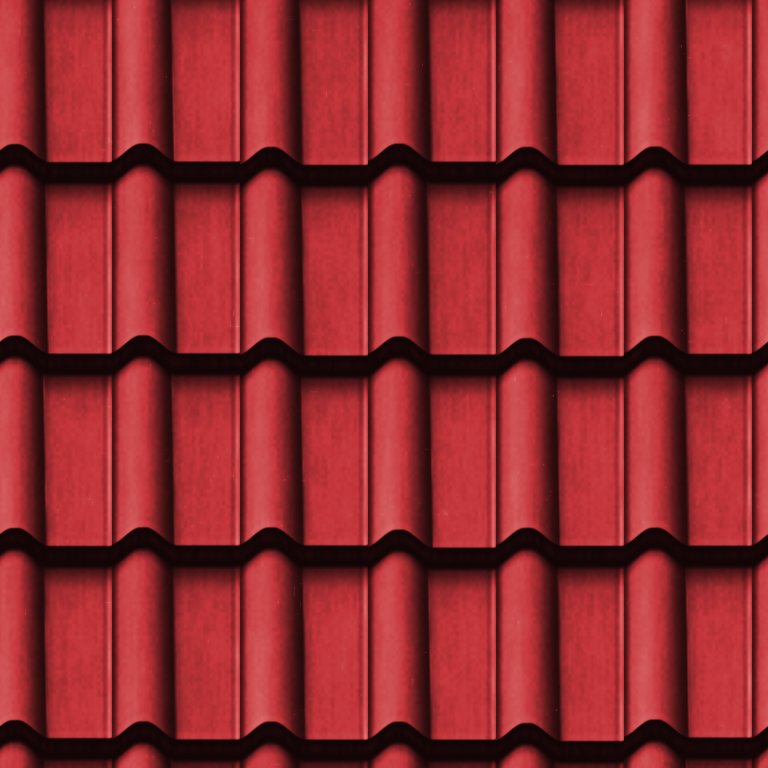
A WebGL 1 fragment shader for this texture:

```glsl
precision highp float;
uniform vec2 u_resolution;

float hash(vec2 p) {
  vec3 q = fract(vec3(p.xyx) * vec3(0.1031, 0.1030, 0.0973));
  q += dot(q, q.yzx + 33.33);
  return fract((q.x + q.y) * q.z);
}

// Value noise that wraps after "cells" lattice steps
float noise(vec2 uv, vec2 cells) {
  vec2 p = uv * cells;
  vec2 i = floor(p);
  vec2 f = fract(p);
  f *= f * (3.0 - 2.0 * f);
  vec2 a = mod(i, cells);
  vec2 b = mod(i + 1.0, cells);
  return mix(mix(hash(a), hash(vec2(b.x, a.y)), f.x),
             mix(hash(vec2(a.x, b.y)), hash(b), f.x), f.y);
}

float band(float x, float center, float width) {
  return 1.0 - smoothstep(0.0, width, abs(x - center));
}

// Dark to red below 1, red to pale pink above
vec3 glaze(float light) {
  vec3 red = vec3(0.765, 0.205, 0.225);
  vec3 pink = vec3(0.88, 0.48, 0.48);
  vec3 lit = mix(red, pink, clamp(light - 1.0, 0.0, 1.0));
  return mix(vec3(0.055, 0.015, 0.018), lit, clamp(light, 0.0, 1.0));
}

void main() {
  vec2 uv = gl_FragCoord.xy / u_resolution;
  float mottle = noise(uv, vec2(36.0, 32.0));
  float grain = noise(uv, vec2(240.0, 200.0));
  float fiber = noise(uv, vec2(210.0, 28.0));

  // Six columns; x is zero on the crown of each roll
  float u = uv.x * 6.0 - 0.117;
  float column = floor(u + 0.24);
  float x = u - column;
  float col = mod(column, 6.0);

  // Four courses; the lower lip arches over each roll
  float arch = 0.094 * (1.0 - smoothstep(0.02, 0.27, abs(fract(u + 0.5) - 0.5)));
  float v = uv.y * 4.0 - 0.143 - arch;
  float lipId = mod(floor(v + 0.4), 4.0);
  v += 0.02 * (hash(vec2(col, lipId) + 7.0) - 0.5);
  float h = fract(v);
  float depth = 1.0 - h;
  vec2 tile = vec2(col, mod(floor(v), 4.0));
  float age = hash(tile + 19.0);
  float wear = hash(tile + 43.0);

  // Rounded roll, lit from the left and flaring towards the lip
  float edge = 0.245 - 0.025 * h + 0.035 * (age - 0.5);
  float roll = 0.3 + 0.7 * smoothstep(-0.235, -0.17, x);
  roll += (0.38 - 0.2 * h + 0.16 * wear) * band(x, -0.09, 0.15);
  roll *= 1.0 - 0.86 * smoothstep(0.0, edge, x);

  // Flat pan with shade beside the roll and a raised joint
  float pan = 0.93 + 0.09 * smoothstep(edge, 0.6, x) + 0.06 * (wear - 0.5);
  pan *= 0.72 + 0.28 * smoothstep(edge, edge + 0.1, x);
  pan *= 1.0 - 0.22 * band(x, 0.7, 0.03);
  pan += (0.3 + 0.45 * fiber) * band(x, 0.737, 0.022);
  float onPan = smoothstep(edge - 0.005, edge + 0.035, x);
  float light = mix(roll, pan, onPan);
  light += 0.4 * wear * fiber * band(x, edge + 0.015, 0.016);

  // Surface wear
  light *= 0.97 + 0.06 * age + 0.09 * (mottle - 0.5);
  light += (0.12 * (grain - 0.5) + 0.12 * (fiber - 0.5)) * min(light, 1.0);
  light += 0.3 * smoothstep(0.93, 1.0, grain) * smoothstep(0.55, 0.8, mottle);
  light += 0.1 * band(h, 0.025, 0.03) * min(light, 1.0);

  // Soft shadow cast by the course above, longer on the pan
  float reach = mix(0.18, 0.24, onPan);
  light *= mix(0.3, 1.0, smoothstep(0.09, reach, depth));
  light *= 1.0 - 0.16 * onPan * (1.0 - smoothstep(0.15, 0.42, depth));

  // Dark front face under the lip
  float face = 1.0 - smoothstep(0.092, 0.125, depth);
  float faceLight = 0.02 + 0.07 * fiber * band(depth, 0.045, 0.04);
  light = mix(light, faceLight, face);
  light = mix(faceLight, light, smoothstep(0.0, 0.014, h));

  gl_FragColor = vec4(glaze(light), 1.0);
}
```
